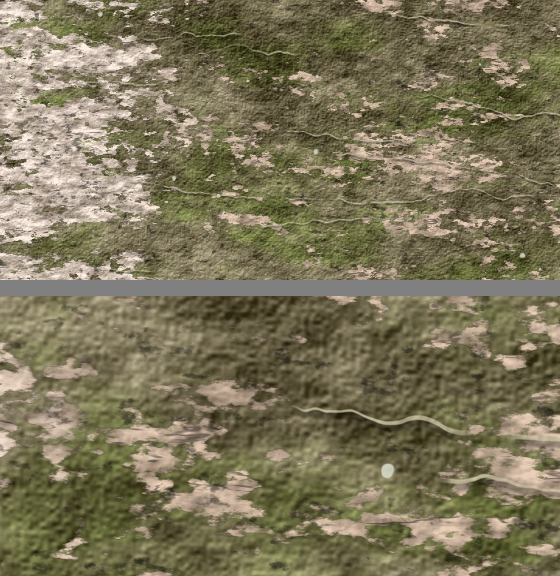
Top, the full canvas; bottom, a detail of the centre.
A Shadertoy shader for this texture:

```glsl
// Pale weathered bark overgrown with olive moss and crossed by thin dry rootlets.

float hash(vec2 p) {
    return fract(sin(dot(p, vec2(127.1, 311.7))) * 43758.5453);
}

float noise(vec2 p) {
    vec2 i = floor(p), f = fract(p);
    f = f * f * (3.0 - 2.0 * f);
    return mix(mix(hash(i), hash(i + vec2(1, 0)), f.x),
               mix(hash(i + vec2(0, 1)), hash(i + vec2(1, 1)), f.x), f.y);
}

// Layered noise, centred on zero
float fbm(vec2 p) {
    float sum = 0.0, amp = 0.5;
    for (int i = 0; i < 5; i++) {
        sum += amp * (noise(p) - 0.5);
        p = mat2(1.99, 0.25, -0.25, 1.99) * p + 17.3;
        amp *= 0.55;
    }
    return sum;
}

float grainHeight(vec2 p) {
    return noise(p * vec2(48, 66)) * 0.35 + noise(p * vec2(95, 120) + 9.0) * 0.45
         + noise(p * vec2(180, 205) + 31.0) * 0.4;
}

float segmentDistance(vec2 p, vec2 a, vec2 b) {
    vec2 d = b - a;
    return length(p - a - d * clamp(dot(p - a, d) / dot(d, d), 0.0, 1.0));
}

// Soft oval: 1 at its centre, falling to 0
float oval(vec2 p, vec2 centre, vec2 radius) {
    vec2 d = (p - centre) / radius;
    return exp(-dot(d, d));
}

vec3 barkColor(vec2 p, float relief) {
    float streak = fbm(p * vec2(9, 34) + 40.0);
    float fleck = fbm(p * vec2(30, 66) + 70.0);
    float tone = 0.74 + 0.7 * streak + 1.3 * fleck + 0.55 * relief;
    vec3 pale = mix(vec3(0.95, 0.89, 0.84), vec3(0.87, 0.77, 0.68), smoothstep(0.4, 0.9, p.x));
    vec3 col = mix(vec3(0.42, 0.36, 0.30), pale, clamp(tone, 0.0, 1.1));
    // Long cracks along the grain
    float crack = abs(fbm(p * vec2(5, 24) + 90.0));
    return col * mix(0.6, 1.0, smoothstep(0.0, 0.03, crack + 0.06 * noise(p * 40.0) - 0.015));
}

vec3 mossColor(vec2 p, float relief) {
    float shade = oval(p, vec2(0.93, 0.84), vec2(0.27, 0.13))
                + 0.7 * oval(p, vec2(1.72, 0.68), vec2(0.2, 0.16))
                + 0.5 * oval(p, vec2(1.15, 0.42), vec2(0.22, 0.14));
    float tone = 0.57 + 0.7 * fbm(p * vec2(5, 9) + 5.0) + 0.8 * fbm(p * vec2(24, 34))
               + 0.85 * relief - 0.25 * shade;
    vec3 col = mix(vec3(0.17, 0.145, 0.055), vec3(0.67, 0.63, 0.51), clamp(tone, 0.0, 1.15));
    float green = smoothstep(-0.05, 0.3, fbm(p * vec2(4, 8) + 60.0) + 0.18 * shade);
    return mix(col, col * vec3(0.88, 1.0, 0.72), green);
}

void mainImage(out vec4 fragColor, in vec2 fragCoord) {
    vec2 p = fragCoord / iResolution.y;
    p.x *= 2.0 * iResolution.y / iResolution.x;
    float px = 1.0 / iResolution.y;

    // Small crumbs lit from the upper left
    float relief = grainHeight(p) - grainHeight(p + vec2(-0.003, 0.004));

    // Moss thins out towards the left and closes into a low band
    float cover = 0.75 * fbm(p * vec2(4.5, 10) + 23.0) + 0.6 * fbm(p * vec2(15, 36) + 11.0)
                + 0.5 * fbm(p * vec2(42, 75) + 3.0);
    cover += mix(-0.08, 0.155, smoothstep(0.25, 0.8, p.x + 0.4 * fbm(p * 4.0)));
    cover += 0.2 * oval(p, vec2(0.3, 0.12), vec2(0.5, 0.06));
    cover += 0.25 * oval(p, vec2(0.95, 0.85), vec2(0.35, 0.2));
    float moss = smoothstep(-0.06, 0.06, cover + 0.06 * relief);
    vec3 col = mix(barkColor(p, relief), mossColor(p, relief), moss);
    // Shadow where moss overhangs the bark
    col *= 1.0 - 0.14 * exp(-pow((cover - 0.02) / 0.035, 2.0));
    // Dark pits between the crumbs
    float pit = smoothstep(0.12, 0.3, fbm(p * vec2(38, 58) + 130.0));
    col *= 1.0 - 0.45 * pit;

    // Rootlets: long, thin and wavering, with a faint shadow below
    for (int i = 0; i < 11; i++) {
        float k = float(i);
        float start = hash(vec2(k, 1)) * 1.7 - 0.1;
        float span = mix(0.25, 1.0, hash(vec2(k, 2)));
        float x = p.x - start;
        float y = (k + 0.2 + 0.6 * hash(vec2(k, 3))) / 11.0 + x * (hash(vec2(k, 4)) - 0.6) * 0.22
                + 0.05 * noise(vec2(p.x * 6.0, k * 7.0)) + 0.016 * noise(vec2(p.x * 24.0, k * 5.0))
                + 0.005 * noise(vec2(p.x * 70.0, k * 9.0));
        float ends = smoothstep(0.0, 0.03, x) * smoothstep(span, span - 0.06, x);
        float strength = ends * smoothstep(0.0, 0.4, noise(vec2(p.x * 16.0, k * 3.0)));
        float width = 0.0008 + 0.0024 * noise(vec2(p.x * 12.0, k));
        float below = smoothstep(width + 0.005, width, abs(p.y - y + 0.005));
        col *= 1.0 - 0.25 * below * strength;
        float line = smoothstep(width + px, width - px, abs(p.y - y));
        col = mix(col, vec3(0.79, 0.75, 0.63) + 0.2 * relief, 0.85 * line * strength);
    }

    // Fresh green blades and pale lichen specks
    for (int i = 0; i < 12; i++) {
        float k = float(i);
        vec2 base = vec2(2.0 * hash(vec2(k, 11)), hash(vec2(k, 12)));
        vec2 tip = base + vec2(0.05, 0.035 * (hash(vec2(k, 13)) - 0.3));
        float blade = smoothstep(0.002 + px, 0.002 - px, segmentDistance(p, base, tip));
        col = mix(col, vec3(0.52, 0.57, 0.25), 0.6 * blade);
        vec2 spot = vec2(2.0 * hash(vec2(k, 14)), hash(vec2(k, 15)));
        float radius = mix(0.002, 0.01, pow(hash(vec2(k, 16)), 3.0));
        float edge = length(p - spot) + 0.008 * (noise(p * 90.0) - 0.5);
        col = mix(col, vec3(0.86, 0.87, 0.81), 0.85 * smoothstep(radius + px, radius - px, edge));
    }

    fragColor = vec4(clamp(col, 0.0, 1.0), 1.0);
}
```
